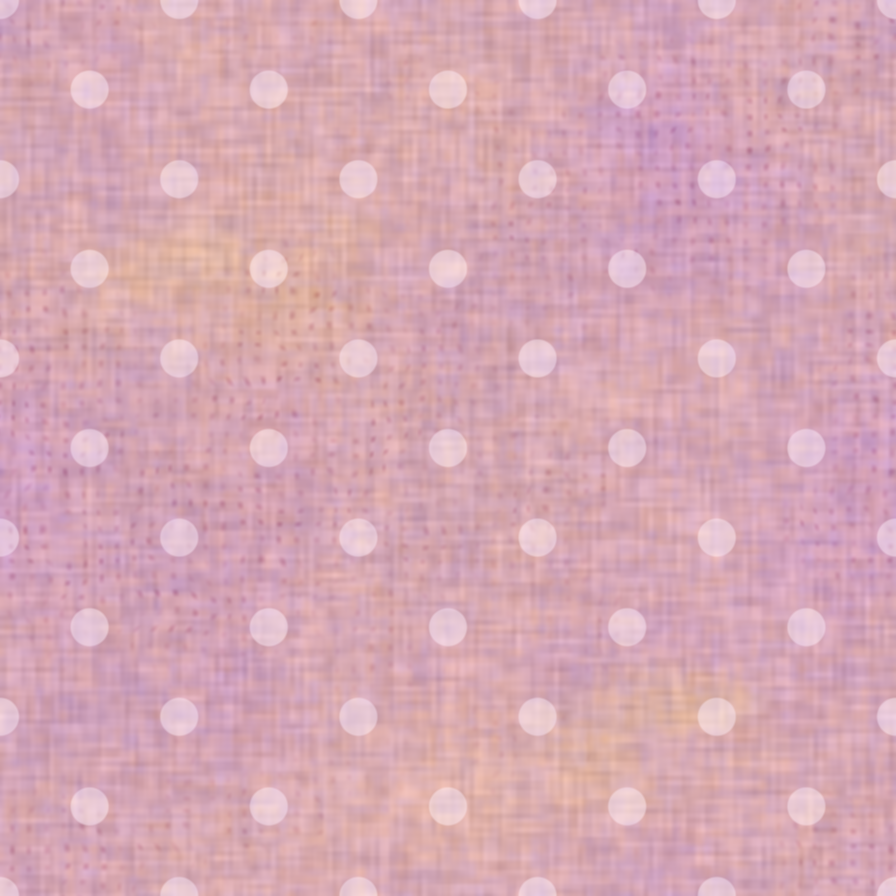
Write a Shadertoy shader that draws this pattern.

```glsl
#define REPEATS 5.0
#define DOT_RADIUS 0.106
#define DOT_OPACITY 0.46
#define THREADS 190.0
#define WEAVE_DEPTH 0.10
#define SLUBS 50.0
#define PINK vec3(0.842, 0.656, 0.706)
#define GOLD vec3(0.885, 0.725, 0.585)
#define VIOLET vec3(0.765, 0.595, 0.705)
#define DOT_COLOR vec3(1.0, 0.945, 0.99)

float hash(vec2 p) {
    return fract(sin(dot(p, vec2(12.9898, 78.233))) * 43758.5453);
}

// Value noise that wraps over the unit square
float noise(vec2 uv, vec2 cells, float seed) {
    vec2 p = uv * cells;
    vec2 i = floor(p);
    vec2 f = fract(p);
    f = f * f * (3.0 - 2.0 * f);
    vec2 lo = mod(i, cells) + seed;
    vec2 hi = mod(i + 1.0, cells) + seed;
    return mix(mix(hash(lo), hash(vec2(hi.x, lo.y)), f.x),
               mix(hash(vec2(lo.x, hi.y)), hash(hi), f.x), f.y);
}

float fbm(vec2 uv, vec2 cells, float seed) {
    float sum = 0.0;
    float weight = 0.5;
    for (int i = 0; i < 5; i++) {
        sum += weight * noise(uv, cells, seed);
        cells *= 2.0;
        seed += 3.7;
        weight *= 0.5;
    }
    return sum / 0.96875;
}

// Slanted stain, repeated half a canvas away in both directions
float stain(vec2 uv, vec2 center) {
    float sum = 0.0;
    for (int i = 0; i < 2; i++) {
        vec2 d = fract(uv - center - 0.5 * float(i) + 0.5) - 0.5;
        d.y -= 0.3 * d.x;
        sum += exp(-dot(d * d, vec2(25.0, 140.0)));
    }
    return sum;
}

// Crossed streaks, centred on zero
float threads(vec2 uv, float run, float count, float seed) {
    return noise(uv, vec2(run, count), seed)
         + noise(uv, vec2(count, run), seed + 5.3) - 1.0;
}

// Dark knots where coarse threads cross, fading in and out
float slubs(vec2 uv) {
    vec2 wobble = vec2(noise(uv, vec2(25.0), 41.3), noise(uv, vec2(25.0), 47.9));
    vec2 d = abs(fract(uv * SLUBS + 0.7 * wobble) - 0.5);
    vec2 knot = smoothstep(vec2(0.22, 0.16), vec2(0.5), d);
    float presence = smoothstep(0.35, 0.7, fbm(uv, vec2(5.0), 53.1));
    return knot.x * knot.y * presence * noise(uv, vec2(SLUBS), 59.7);
}

// Distance to the nearest dot centre: cell middles and cell corners
float dotDistance(vec2 p) {
    vec2 cell = fract(p);
    return min(length(cell - 0.5), length(fract(cell + 0.5) - 0.5));
}

void mainImage(out vec4 fragColor, in vec2 fragCoord) {
    vec2 uv = fragCoord / iResolution.y;

    // Blotchy dye
    float blotch = fbm(uv, vec2(4.0), 11.0) - 0.5;
    float patches = smoothstep(0.3, 0.7, fbm(uv, vec2(9.0, 14.0), 23.0));
    float warm = stain(uv, vec2(0.27, 0.70)) * (0.2 + 0.8 * patches);
    float cool = stain(uv, vec2(0.15, 0.18)) * (1.0 - 0.7 * patches);
    cool += 0.6 * smoothstep(0.56, 0.75, fbm(uv, vec2(6.0, 9.0), 31.0));
    vec3 color = PINK + blotch * vec3(0.09, 0.12, -0.12);
    color = mix(color, VIOLET, clamp(0.45 * cool, 0.0, 0.6));
    color = mix(color, GOLD, clamp(0.65 * warm, 0.0, 0.8));

    // Woven threads with slight hue drift
    float weave = 0.6 * threads(uv, 24.0, THREADS, 61.0)
                + 0.4 * threads(uv, 70.0, THREADS * 0.5, 67.0);
    float tint = threads(uv, 40.0, THREADS * 0.6, 71.0);
    color += WEAVE_DEPTH * weave;
    color += tint * vec3(0.035, 0.015, -0.045);
    color -= slubs(uv) * vec3(0.09, 0.15, 0.12);

    // Translucent dots let the cloth show through
    float soft = max(REPEATS / iResolution.y, 0.008);
    float mask = 1.0 - smoothstep(-soft, soft, dotDistance(uv * REPEATS) - DOT_RADIUS);
    color = mix(color, DOT_COLOR, DOT_OPACITY * mask);
    color += mask * tint * vec3(0.015, 0.02, 0.0);

    fragColor = vec4(clamp(color, 0.0, 1.0), 1.0);
}
```
